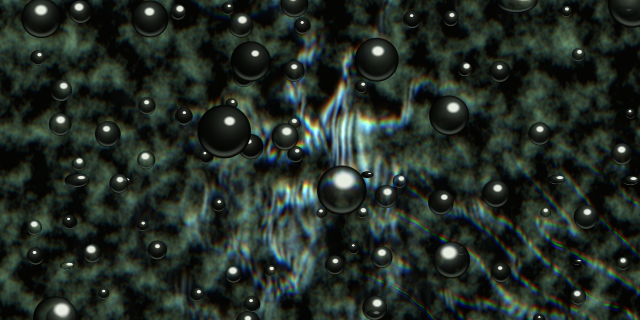
Reproduce this texture procedurally as a WebGL 1 fragment shader.

```glsl
precision highp float;
uniform vec2 u_resolution;

const vec3 MOSS_TINT = vec3(0.74, 1.0, 0.78);
const vec3 VEIN_TINT = vec3(0.80, 0.98, 1.06);
const vec3 BLACK_GLASS = vec3(0.015, 0.02, 0.012);
const vec3 GLINT = vec3(0.90, 0.92, 0.88);
const vec3 SHEEN = vec3(0.42, 0.47, 0.42);
const float FRINGE = 0.009;        // vertical colour split
const float MOTTLE_SCALE = 11.0;
const float MOTTLE_LEVEL = 0.105;
const float MOTTLE_CONTRAST = 0.8;
const float VEIN_SCALE = 3.6;
const float VEIN_WIDTH = 0.13;
const float VEIN_GAIN = 0.62;
const float FAN_ANGLE = -0.62;
const vec2 STREAK_SCALE = vec2(58.0, 24.0);
const vec2 CORE_CENTRE = vec2(1.02, 0.60);
const vec2 CORE_SIZE = vec2(0.36, 0.40);
const vec2 HAZE_CENTRE = vec2(0.85, 0.20);
const vec2 HAZE_SIZE = vec2(0.36, 0.26);

vec2 hash2(vec2 p) {
  vec3 a = fract(p.xyx * vec3(0.1031, 0.1030, 0.0973));
  a += dot(a, a.yzx + 33.33);
  return fract((a.xx + a.yz) * a.zy);
}

float slope(vec2 cell, vec2 f, vec2 corner) {
  float angle = 6.2832 * hash2(cell + corner + 91.0).x;
  return dot(vec2(cos(angle), sin(angle)), f - corner);
}

float gradientNoise(vec2 p) {
  vec2 i = floor(p), f = fract(p);
  vec2 u = f * f * f * (f * (f * 6.0 - 15.0) + 10.0);
  float low = mix(slope(i, f, vec2(0.0)), slope(i, f, vec2(1.0, 0.0)), u.x);
  float high = mix(slope(i, f, vec2(0.0, 1.0)), slope(i, f, vec2(1.0)), u.x);
  return mix(low, high, u.y);
}

float fbm(vec2 p) {
  float sum = 0.0, gain = 0.5;
  for (int i = 0; i < 4; i++) {
    sum += gain * gradientNoise(p);
    p = mat2(0.8, 0.6, -0.6, 0.8) * p * 2.03 + 7.3;
    gain *= 0.6;
  }
  return sum;
}

float blob(vec2 p, vec2 centre, vec2 size) {
  vec2 q = (p - centre) / size;
  return exp(-dot(q, q));
}

float mottle(vec2 p) {
  float patches = gradientNoise(p * 2.7 + 4.0) - 0.10 * (p.x - 0.8);
  return max(0.0, MOTTLE_LEVEL + MOTTLE_CONTRAST * fbm(p * MOTTLE_SCALE) + 0.12 * patches);
}

// Tangled threads, vertical haze and a fan of thin diagonal fibres
float veins(vec2 p) {
  vec2 warp = vec2(gradientNoise(p * 6.0), gradientNoise(p * 6.0 + 17.0));
  vec2 fray = vec2(gradientNoise(p * 23.0), gradientNoise(p * 23.0 + 9.0));
  vec2 w = p + 0.09 * warp + 0.025 * fray;
  float streak = gradientNoise(p * STREAK_SCALE + 3.0 * warp);
  float texture = clamp(0.6 + 1.3 * streak, 0.0, 1.3);

  float thread = smoothstep(VEIN_WIDTH, 0.0, abs(gradientNoise(w * VEIN_SCALE + 2.6)));
  float core = blob(p, CORE_CENTRE, CORE_SIZE) * thread;

  float clumps = smoothstep(-0.2, 0.3, gradientNoise(w * 7.0 + 31.0));
  float haze = 0.6 * blob(p, HAZE_CENTRE, HAZE_SIZE) * clumps;

  float c = cos(FAN_ANGLE), s = sin(FAN_ANGLE);
  vec2 along = mat2(c, -s, s, c) * (p + 0.25 * (w - p));
  float fibre = smoothstep(0.10, 0.0, abs(gradientNoise(along * vec2(2.5, 13.0))));
  float fan = smoothstep(0.95, 1.35, p.x) * smoothstep(0.68, 0.25, p.y);
  return VEIN_GAIN * texture * (core * 1.15 + haze + 0.6 * fan * fibre);
}

// Glass beads, at most one in each cell of a row-shifted grid
vec3 addBubbles(vec3 scene, vec2 p, float cell, float odds, vec2 radii, float seed) {
  vec2 g = p / cell + seed;
  g.x += hash2(vec2(floor(g.y), seed)).x;
  vec2 id = floor(g);
  vec2 place = hash2(id + seed), kind = hash2(id + seed + 47.0);
  vec2 look = hash2(id + seed + 113.0);
  if (kind.x > odds) return scene;

  float radius = mix(radii.x, radii.y, kind.y) / cell;
  vec2 q = (fract(g) - mix(vec2(radius), vec2(1.0 - radius), place)) / radius;
  q.y *= 1.0 + 0.8 * step(0.88, look.y);
  float d = length(q);
  float soft = 1.5 / (u_resolution.y * cell * radius);
  float cover = 1.0 - smoothstep(1.0 - soft, 1.0, d);

  float clear = 0.75 * look.x * look.x;
  vec3 body = mix(BLACK_GLASS, scene * 1.2, clear * (1.0 - smoothstep(0.55, 0.95, d)));
  vec2 light = vec2(mix(-0.15, 0.35, look.y), 0.38);
  vec2 toLight = q - light;
  body += SHEEN * (0.35 + 0.6 * look.x) * exp(-3.5 * dot(toLight, toLight));
  float crescent = smoothstep(0.66, 0.84, d) * (1.0 - smoothstep(0.86, 0.97, d));
  body += SHEEN * 0.55 * crescent * smoothstep(0.1, 0.9, -q.y);
  float spot = mix(0.20, 0.52, look.x);
  body = mix(body, GLINT, 1.0 - smoothstep(spot * 0.45, spot, length(toLight * vec2(0.9, 1.1))));
  body *= 1.0 - 0.8 * smoothstep(0.84, 1.0, d);
  return mix(scene, body, cover);
}

void main() {
  vec2 p = gl_FragCoord.xy / u_resolution.y;
  vec2 shift = vec2(0.0, FRINGE);
  vec3 ground = vec3(mottle(p - 0.4 * shift), mottle(p), mottle(p + 0.4 * shift));
  vec3 glow = vec3(veins(p - shift), veins(p), veins(p + shift));
  vec3 colour = BLACK_GLASS + MOSS_TINT * ground + VEIN_TINT * glow;

  colour = addBubbles(colour, p, 0.15, 0.45, vec2(0.018, 0.031), 3.3);
  colour = addBubbles(colour, p, 0.20, 0.48, vec2(0.032, 0.047), 11.6);
  colour = addBubbles(colour, p, 0.40, 0.60, vec2(0.055, 0.086), 23.2);
  gl_FragColor = vec4(clamp(colour, 0.0, 1.0), 1.0);
}
```
